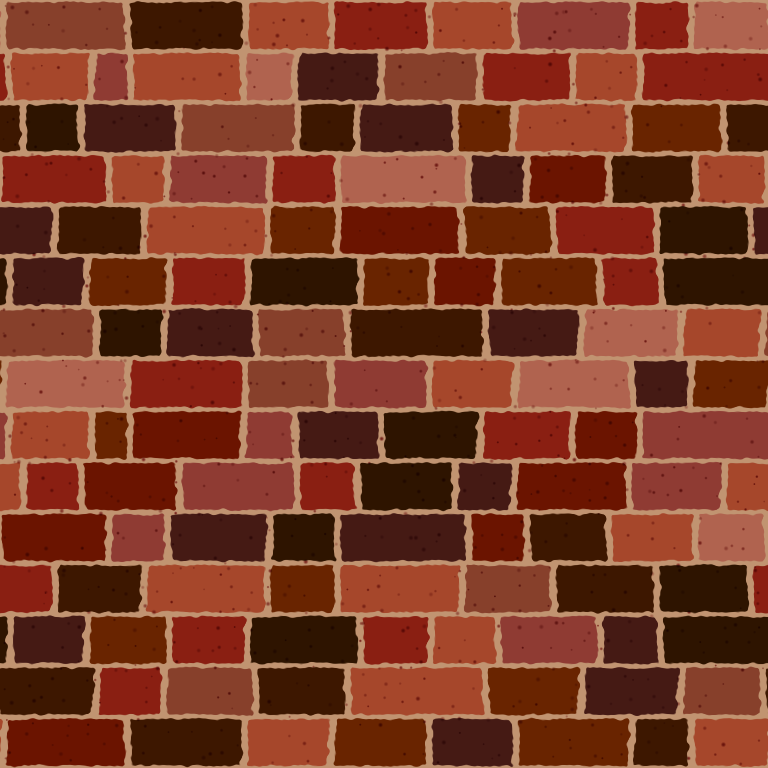
Give the GLSL for this texture, as a WebGL 2 fragment shader.

```glsl
#version 300 es
precision highp float;
// Brick wall: 15 courses of 8 or 9 bricks of uneven length in pale mortar.
// Joints are jittered and tilted by hashes, edges are bent by layered sines,
// and soft dark specks come from two sparse cellular grids.

#define ROWS 15.0
#define PATTERNS 7.0        // courses before the brick lengths recur
#define LENGTH_JITTER 0.68  // joint shift, in mean brick lengths (below 1)
#define JOINT_SIZE vec2(0.0088, 0.0060)
#define JOINT_TILT 0.008
#define CORNER 0.0032
#define WOBBLE 0.0011
#define SPECK_CHANCE 0.40
#define SPECK_SIZE 0.0042
#define SPECK_TINT vec3(0.62, 0.24, 0.24)
#define MORTAR vec3(0.755, 0.580, 0.445)

uniform vec2 u_resolution;
out vec4 fragColor;

const float TAU = 6.2831853;
const int SHADES = 14;

// Fired clay shades; the commoner ones appear twice, six slots apart.
const vec3 CLAY[SHADES] = vec3[SHADES](
    vec3(0.54, 0.12, 0.07),  // crimson
    vec3(0.27, 0.10, 0.08),  // plum
    vec3(0.65, 0.28, 0.17),  // orange
    vec3(0.18, 0.08, 0.00),  // black brown
    vec3(0.69, 0.39, 0.31),  // salmon
    vec3(0.41, 0.14, 0.00),  // brown
    vec3(0.54, 0.12, 0.07),  // crimson
    vec3(0.27, 0.10, 0.08),  // plum
    vec3(0.65, 0.28, 0.17),  // orange
    vec3(0.42, 0.08, 0.00),  // oxblood
    vec3(0.53, 0.25, 0.17),  // tan
    vec3(0.41, 0.14, 0.00),  // brown
    vec3(0.56, 0.23, 0.20),  // rose
    vec3(0.24, 0.09, 0.00)); // dark brown

float hash(vec2 p) {
    vec3 q = fract(p.xyx * vec3(0.1031, 0.1030, 0.0973));
    q += dot(q, q.yzx + 33.33);
    return fract((q.x + q.y) * q.z);
}

// Smooth bumps that wrap across the canvas.
float ripple(vec2 p, float seed) {
    p *= TAU;
    float bend = 1.4 * sin(dot(p, vec2(11.0, -17.0)) + seed);
    float broad = sin(dot(p, vec2(19.0, 23.0)) + bend + seed);
    float middle = sin(dot(p, vec2(-43.0, 37.0)) + 1.3 * bend + 2.0 * seed);
    float fine = sin(dot(p, vec2(97.0, 83.0)) - bend + 3.0 * seed);
    return broad + 0.6 * middle + 0.35 * fine;
}

// Horizontal position of a joint; v runs from -0.5 to 0.5 up the course.
float jointX(float index, float count, float row, float v) {
    float pattern = mod(row, PATTERNS);
    float wrapped = mod(index, count);
    float shift = LENGTH_JITTER * (hash(vec2(wrapped, pattern + 20.0)) - 0.5);
    float tilt = JOINT_TILT * (hash(vec2(wrapped + 50.0, row)) - 0.5);
    return (index + hash(vec2(pattern, 7.0)) + shift) / count + tilt * v;
}

// Signed distance to the brick around p; shade receives its clay slot.
float brickDistance(vec2 p, out int shade) {
    float course = (1.0 - p.y) * ROWS;
    float row = mod(floor(course), ROWS);
    float v = 0.5 - fract(course);
    float pattern = mod(row, PATTERNS);
    float count = (mod(pattern, 2.0) < 0.5 && pattern != 2.0) ? 8.0 : 9.0;

    // The nearest joint decides on which side the brick lies.
    float index = floor(p.x * count - hash(vec2(pattern, 7.0)) + 0.5);
    if (p.x < jointX(index, count, row, v)) index -= 1.0;
    float left = jointX(index, count, row, v);
    float right = jointX(index + 1.0, count, row, v);

    // Stepping by about three slots keeps neighbours different.
    float slot = mod(index, count);
    float start = floor(float(SHADES) * hash(vec2(row, 91.0)));
    float skip = floor(2.0 * hash(vec2(slot, row + 130.0)));
    shade = int(mod(start + 3.0 * slot + skip, float(SHADES)));

    vec2 edge = vec2(max(left - p.x, p.x - right), (abs(v) - 0.5) / ROWS);
    edge += 0.5 * JOINT_SIZE + CORNER;
    return length(max(edge, 0.0)) + min(max(edge.x, edge.y), 0.0) - CORNER;
}

// Sparse soft dots, at most one in each grid cell.
float specks(vec2 p) {
    float amount = 0.0;
    for (int i = 0; i < 2; i++) {
        float grid = 29.0 + 12.0 * float(i);
        vec2 cell = floor(p * grid) + 100.0 * float(i);
        vec2 offset = vec2(hash(cell + 3.1), hash(cell + 17.7));
        vec2 local = fract(p * grid) - mix(vec2(0.18), vec2(0.82), offset);
        float radius = grid * SPECK_SIZE * mix(0.45, 1.0, hash(cell + 41.3));
        float strength = mix(0.35, 1.0, hash(cell + 59.9));
        float present = step(hash(cell + 73.1), SPECK_CHANCE);
        float spot = 1.0 - smoothstep(0.1, 1.0, length(local) / radius);
        amount = max(amount, spot * strength * present);
    }
    return amount;
}

void main() {
    vec2 uv = gl_FragCoord.xy / u_resolution;
    vec2 bent = uv + WOBBLE * vec2(ripple(uv, 1.0), 0.7 * ripple(uv.yx, 4.0));

    int shade;
    float d = brickDistance(bent, shade) + 0.3 * WOBBLE * ripple(uv, 8.0);
    float soft = 0.75 / u_resolution.y;
    vec3 color = mix(CLAY[shade], MORTAR, smoothstep(-soft, soft, d));

    color *= mix(vec3(1.0), SPECK_TINT, specks(uv));
    fragColor = vec4(color, 1.0);
}
```
